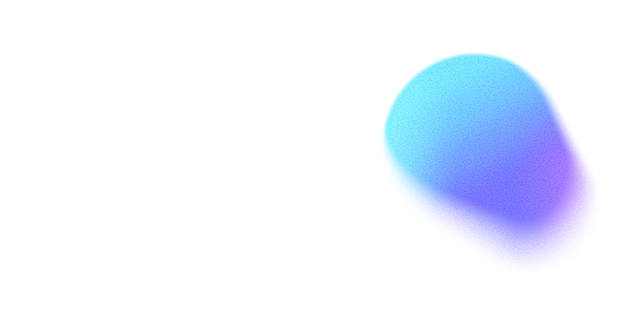
Reproduce this background procedurally as a Shadertoy shader.

```glsl
// A grainy gradient blob, cyan to violet, on a white ground.
// The body is the hull of two circles; its rim is crisp at the top and
// melts away toward the bottom, broken up by fine gradient noise.

vec2 randomGradient(vec2 cell) {
    vec2 h = fract(cell * vec2(0.1031, 0.1137));
    h += dot(h, h.yx + 33.33);
    float angle = 6.2832 * fract((h.x + h.y) * h.x * 7.31);
    return vec2(cos(angle), sin(angle));
}

float gradientNoise(vec2 p) {
    vec2 i = floor(p), f = fract(p);
    vec2 u = f * f * f * (f * (f * 6.0 - 15.0) + 10.0);
    vec2 e = vec2(0.0, 1.0);
    float low = mix(dot(randomGradient(i), f),
                    dot(randomGradient(i + e.yx), f - e.yx), u.x);
    float high = mix(dot(randomGradient(i + e.xy), f - e.xy),
                     dot(randomGradient(i + e.yy), f - e.yy), u.x);
    return mix(low, high, u.y);
}

// Signed distance to the hull of two circles with centres a, b and radii ra, rb
float hullDistance(vec2 p, vec2 a, vec2 b, float ra, float rb) {
    p -= a;
    b -= a;
    float h = dot(b, b), dr = ra - rb;
    vec2 q = vec2(abs(dot(p, vec2(b.y, -b.x))), dot(p, b)) / h;
    vec2 c = vec2(sqrt(h - dr * dr), dr);
    float k = c.x * q.y - c.y * q.x;
    if (k < 0.0) return length(p) - ra;
    if (k > c.x) return length(p - b) - rb;
    return dot(c, q) - ra;
}

vec3 blobColor(vec2 p) {
    // Main ramp, running down and to the right
    float g = dot(p - vec2(1.484, 0.544), vec2(0.5, -0.87));
    vec3 color = mix(vec3(0.47, 0.90, 1.0), vec3(0.45, 0.80, 1.0), smoothstep(-0.24, -0.10, g));
    color = mix(color, vec3(0.46, 0.64, 1.0), smoothstep(-0.13, 0.02, g));
    color = mix(color, vec3(0.47, 0.46, 1.0), smoothstep(-0.02, 0.16, g));
    // Pale cyan on the left flank, purple on the right
    color = mix(color, vec3(0.54, 0.95, 1.0), 0.85 * smoothstep(1.44, 1.19, p.x));
    float purple = smoothstep(1.58, 1.82, p.x) * smoothstep(0.70, 0.45, p.y);
    return mix(color, vec3(0.67, 0.48, 1.0), purple);
}

void mainImage(out vec4 fragColor, in vec2 fragCoord) {
    vec2 p = fragCoord / iResolution.y;

    // Body, with a rim that softens downward and a little on the right
    float d = hullDistance(p, vec2(1.484, 0.544), vec2(1.654, 0.362), 0.296, 0.229);
    float fall = 1.0 - p.y - 0.15 * (p.x - 1.484);
    float softness = mix(0.018, 0.22, smoothstep(0.43, 0.74, fall))
                   + 0.05 * smoothstep(1.56, 1.82, p.x);
    float cover = smoothstep(0.0, softness, -d);

    // Grain, on a turned grid so that it does not line up with the canvas
    vec2 turned = mat2(0.8, 0.6, -0.6, 0.8) * p;
    float grain = gradientNoise(turned * 190.0)
                + 0.6 * gradientNoise(turned.yx * 311.0 + 17.0);
    cover = clamp(cover + 0.8 * grain * cover * (1.0 - cover), 0.0, 1.0);

    vec3 color = blobColor(p) + 0.07 * grain;
    fragColor = vec4(clamp(mix(vec3(1.0), color, cover), 0.0, 1.0), 1.0);
}
```
